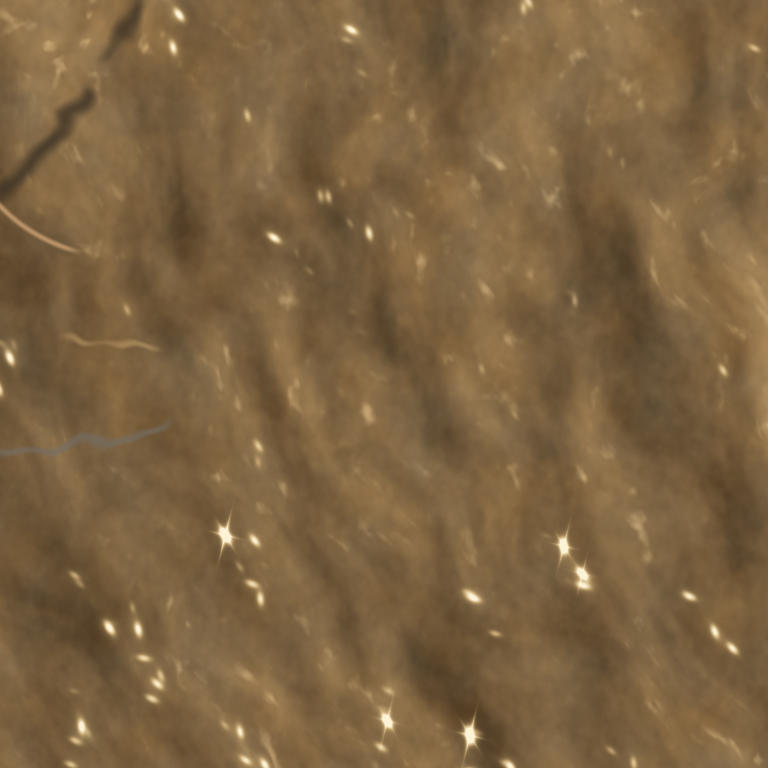
Write a WebGL 1 fragment shader that draws this texture.

```glsl
precision highp float;
uniform vec2 u_resolution;

const vec3 SILT_DARK = vec3(0.350, 0.270, 0.170);
const vec3 SILT_LIGHT = vec3(0.635, 0.510, 0.340);
const vec3 AMBER = vec3(0.80, 0.68, 0.47);
const vec3 CREAM = vec3(0.99, 0.95, 0.84);

float hash(vec2 p) {
  vec3 q = fract(p.xyx * vec3(0.1031, 0.1030, 0.0973));
  q += dot(q, q.yzx + 33.33);
  return fract((q.x + q.y) * q.z);
}

vec2 hash2(vec2 p) {
  return vec2(hash(p + 17.0), hash(p + 71.0));
}

float slopeAt(vec2 cell, vec2 f, vec2 corner) {
  return dot(hash2(cell + corner) * 2.0 - 1.0, f - corner);
}

// Gradient noise centred on 0.5
float noise(vec2 p) {
  vec2 cell = floor(p), f = fract(p);
  vec2 u = f * f * f * (f * (f * 6.0 - 15.0) + 10.0);
  float low = mix(slopeAt(cell, f, vec2(0.0)), slopeAt(cell, f, vec2(1.0, 0.0)), u.x);
  float high = mix(slopeAt(cell, f, vec2(0.0, 1.0)), slopeAt(cell, f, vec2(1.0)), u.x);
  return 0.5 + 0.95 * mix(low, high, u.y);
}

float fbm(vec2 p) {
  float sum = 0.0, weight = 0.571;
  for (int i = 0; i < 3; i++) {
    sum += weight * noise(p);
    p = mat2(1.8, 0.6, -0.6, 1.8) * p + 13.7;
    weight *= 0.5;
  }
  return sum;
}

// Ripple space: upright at the top, leaning to the lower right further down
vec2 flow(vec2 p) {
  float lean = 0.56 * p.y - 0.27 * p.y * p.y;
  vec2 warp = vec2(noise(p * 6.0 + 3.0), noise(p * 6.0 + 40.0)) - 0.5;
  return vec2(p.x + lean, p.y) + warp * 0.06;
}

float ripple(vec2 p) {
  vec2 q = flow(p);
  return 0.68 * noise(q * vec2(7.0, 2.5) + 20.0) + 0.32 * noise(q * vec2(15.0, 6.5) + 90.0);
}

// One wet highlight: slanted core, soft halo, and rays when it is strong
float glint(vec2 d, float power, float star, float turn) {
  vec2 axis = vec2(cos(turn), sin(turn));
  vec2 e = vec2(dot(d, axis), dot(d, vec2(-axis.y, axis.x)));
  float core = exp(-dot(e * e, vec2(15000.0, 62000.0)));
  float halo = exp(-dot(e * e, vec2(2600.0, 8000.0)));
  vec2 r = vec2(dot(d, vec2(0.97, -0.24)), dot(d, vec2(0.24, 0.97)));
  vec2 a = abs(r);
  vec2 b = abs(vec2(r.x + r.y, r.x - r.y)) * 0.707;
  float rays = exp(-a.x / 0.0018 - a.y / 0.015)
             + 0.6 * exp(-a.y / 0.0018 - a.x / 0.010)
             + 0.6 * exp(-b.x / 0.0018 - b.y / 0.011);
  return power * (1.1 * core + 0.28 * halo) + star * (1.7 * rays + core);
}

// Short broken chains of highlights scattered over a jittered grid
float glintChains(vec2 p) {
  const float GRID = 7.0;
  float sum = 0.0;
  for (int y = -1; y <= 1; y++) {
    for (int x = -1; x <= 1; x++) {
      vec2 id = floor(p * GRID) + vec2(float(x), float(y));
      vec2 center = (id + hash2(id)) / GRID;
      float present = step(hash(id + 5.0), 0.60 - 0.30 * center.y);
      vec2 along = vec2(0.9 * hash(id + 9.0) - 0.1, -0.85);
      for (int i = 0; i < 5; i++) {
        float k = float(i);
        vec2 seed = id * 4.0 + vec2(k * 13.0, 31.0);
        vec2 spot = center + along * (k - 2.0) * 0.020;
        spot += (hash2(seed) - 0.5) * 0.024;
        float chance = hash(seed + 3.0);
        float star = smoothstep(0.965, 0.99, chance);
        float turn = -1.5 + 1.3 * hash(seed + 7.0);
        sum += present * glint(p - spot, chance * chance * chance, star, turn);
      }
    }
  }
  return sum;
}

// Tapered bent fibre from a to b
float fibre(vec2 p, vec2 a, vec2 b, float bend, float width) {
  vec2 d = b - a;
  float h = clamp(dot(p - a, d) / dot(d, d), 0.0, 1.0);
  float arch = 4.0 * h * (1.0 - h);
  vec2 q = a + d * h + vec2(-d.y, d.x) * bend * arch;
  return (1.0 - smoothstep(0.0, width, length(p - q))) * smoothstep(0.0, 0.5, arch);
}

void main() {
  vec2 p = gl_FragCoord.xy / u_resolution;
  vec2 q = flow(p);

  // Silt relief: broad ripples, side light and soft mottling
  float height = ripple(p);
  float slope = height - ripple(p + vec2(0.026, 0.010));
  float mottle = fbm(q * vec2(21.0, 13.0) + 4.0) - 0.5;
  float fine = fbm(p * vec2(62.0, 50.0)) - 0.5;
  float tone = 0.49 + 1.15 * (height - 0.5) + 0.6 * slope + 0.62 * mottle + 0.26 * fine;
  vec3 color = mix(SILT_DARK, SILT_LIGHT, clamp(tone, -0.1, 1.15));
  color += vec3(0.05, 0.0, -0.05) * (fbm(p * 10.0 + 60.0) - 0.5);

  // Pale blurred flecks on the raised edges
  float fleck = smoothstep(0.58, 0.90, fbm(q * vec2(34.0, 22.0) + 8.0));
  color += vec3(0.22, 0.21, 0.17) * fleck * smoothstep(0.40, 0.70, tone);

  // Sunken twig and loose fibres, partly covered by silt
  vec2 wavy = p + 0.022 * (vec2(noise(p * 24.0), noise(p * 24.0 + 50.0)) - 0.5);
  float cover = smoothstep(0.32, 0.62, noise(p * 17.0 + 30.0));
  float twig = fibre(wavy, vec2(-0.04, 0.72), vec2(0.20, 1.05), -0.08, 0.020);
  float reed = fibre(wavy, vec2(-0.06, 0.41), vec2(0.24, 0.45), -0.04, 0.010);
  float straw = fibre(p, vec2(-0.03, 0.77), vec2(0.11, 0.67), -0.10, 0.006);
  float root = fibre(wavy, vec2(0.07, 0.56), vec2(0.30, 0.53), 0.02, 0.007);
  color = mix(color, vec3(0.23, 0.19, 0.14), 0.75 * twig * cover);
  color = mix(color, vec3(0.46, 0.43, 0.39), 0.7 * reed);
  color = mix(color, vec3(0.76, 0.60, 0.43), 0.9 * straw);
  color = mix(color, vec3(0.70, 0.57, 0.38), 0.7 * root * cover);

  // Sun glints: amber fringe, then cream core
  float shine = glintChains(p);
  color = mix(color, AMBER, smoothstep(0.0, 0.55, shine));
  color = mix(color, CREAM, smoothstep(0.35, 1.0, shine));
  gl_FragColor = vec4(clamp(color, 0.0, 1.0), 1.0);
}
```
